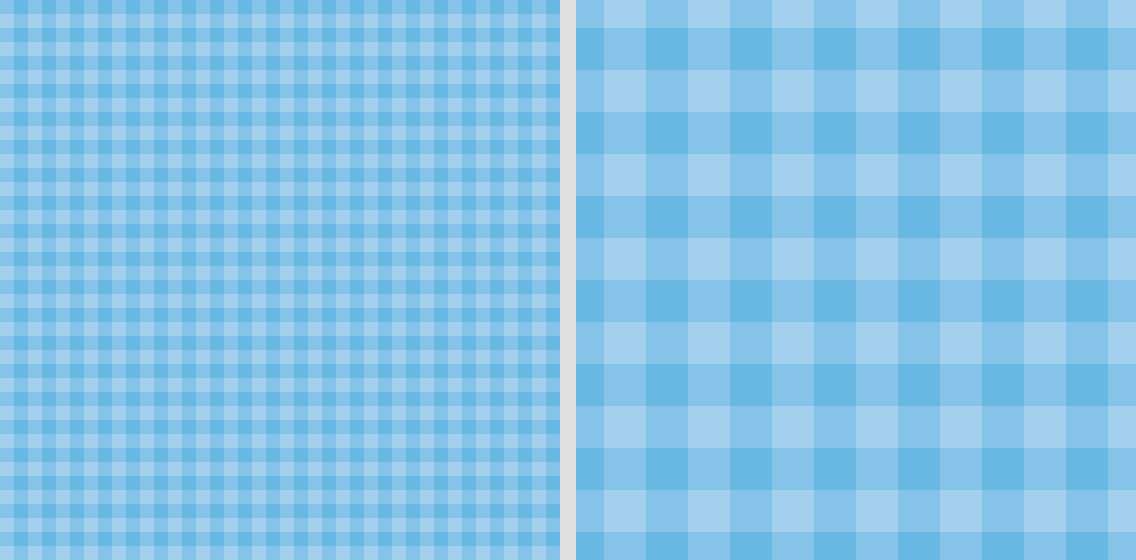
Left, the full canvas; right, a detail of the centre.
Write a Shadertoy shader that draws this pattern.

```glsl
// Blue gingham check: two sets of even stripes crossing at right angles.

const float REPEATS = 20.0;      // checks across and down
const float STRIPE_WIDTH = 0.5;  // dark share of one repeat
const float STRIPE_CENTER = 0.75; // dark stripe position within one repeat
const vec3 LIGHT_BLUE = vec3(0.64, 0.82, 0.93);
const vec3 MID_BLUE   = vec3(0.52, 0.77, 0.91);
const vec3 DARK_BLUE  = vec3(0.41, 0.72, 0.89);

// Coverage of the dark stripes along each axis, smoothed over one pixel
vec2 stripeCoverage(vec2 cell, vec2 pixelSize) {
    vec2 fromCenter = abs(fract(cell - STRIPE_CENTER + 0.5) - 0.5);
    vec2 inside = 0.5 * STRIPE_WIDTH - fromCenter;
    return clamp(inside / pixelSize + 0.5, 0.0, 1.0);
}

void mainImage(out vec4 fragColor, in vec2 fragCoord) {
    vec2 cell = REPEATS * fragCoord / iResolution.xy;
    vec2 stripes = stripeCoverage(cell, REPEATS / iResolution.xy);

    // One stripe gives the middle tone, a crossing gives the dark one
    vec3 lightRow = mix(LIGHT_BLUE, MID_BLUE, stripes.x);
    vec3 darkRow = mix(MID_BLUE, DARK_BLUE, stripes.x);
    fragColor = vec4(mix(lightRow, darkRow, stripes.y), 1.0);
}
```
